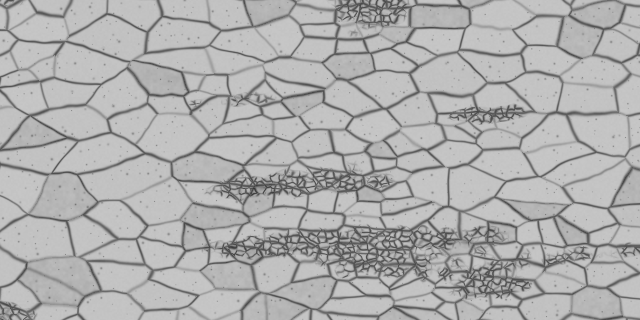
This texture is drawn by a WebGL 2 fragment shader. Its source:

```glsl
#version 300 es
precision highp float;

uniform vec2 u_resolution;
out vec4 fragColor;

vec2 hash22(vec2 p) {
    vec3 q = fract(p.xyx * vec3(0.1031, 0.1030, 0.0973));
    q += dot(q, q.yzx + 33.33);
    return fract((q.xx + q.yz) * q.zy);
}

float noise(vec2 p) {
    vec2 i = floor(p), f = fract(p);
    f = f * f * (3.0 - 2.0 * f);
    float low = mix(hash22(i).x, hash22(i + vec2(1, 0)).x, f.x);
    float high = mix(hash22(i + vec2(0, 1)).x, hash22(i + vec2(1, 1)).x, f.x);
    return mix(low, high, f.y);
}

vec2 warp(vec2 p, float frequency, float amount) {
    vec2 q = p * frequency;
    return p + amount * (vec2(noise(q + 17.3), noise(q + 71.9)) - 0.5);
}

// Flat, slightly tilted zones of fine recrystallised grains
float crowding(vec2 p) {
    return noise(vec2(p.x * 2.6, p.y * 11.0 - p.x * 0.7) + 40.0);
}

int seedCount(vec2 cell, vec2 scale, float splitLimit) {
    if (crowding((cell + 0.5) / scale) > splitLimit) return 4;
    return hash22(cell + 91.0).x < 0.1 ? 0 : 1;
}

vec2 seedPoint(vec2 cell, int k, int count) {
    vec2 jitter = 0.1 + 0.8 * hash22(cell + float(k) * 13.7 + 5.0);
    return count == 4 ? cell + 0.5 * (vec2(k % 2, k / 2) + jitter) : cell + jitter;
}

// x: boundary darkness, yz: grain identity
vec3 grains(vec2 p, vec2 scale, float lineWidth, float splitLimit) {
    vec2 q = p * scale, home = floor(q);
    vec2 nearest = vec2(0.0);
    float best = 1e6;
    for (int j = -2; j <= 2; j++)
    for (int i = -2; i <= 2; i++) {
        vec2 cell = home + vec2(i, j);
        int count = seedCount(cell, scale, splitLimit);
        for (int k = 0; k < count; k++) {
            vec2 s = seedPoint(cell, k, count);
            float d = dot(s - q, s - q);
            if (d < best) { best = d; nearest = s; }
        }
    }
    // Every bisector is a line with its own etching depth
    float ink = 0.0;
    for (int j = -2; j <= 2; j++)
    for (int i = -2; i <= 2; i++) {
        vec2 cell = home + vec2(i, j);
        int count = seedCount(cell, scale, splitLimit);
        for (int k = 0; k < count; k++) {
            vec2 s = seedPoint(cell, k, count);
            vec2 across = s - nearest;
            if (dot(across, across) < 1e-6) continue;
            vec2 n = normalize(across);
            float d = dot(0.5 * (s + nearest) - q, n) / length(n * scale);
            vec2 r = hash22((s + nearest) * 7.0);
            float depth = mix(0.35, 1.0, smoothstep(0.0, 0.45, r.x));
            float w = lineWidth * mix(0.75, 1.25, r.y);
            ink = max(ink, depth * exp(-d * d / (w * w)));
        }
    }
    return vec3(ink, nearest);
}

// Small round etch pits
float pits(vec2 p, float size, float share) {
    vec2 cell = floor(p / size);
    vec2 r = hash22(cell + 211.0);
    vec2 centre = 0.2 + 0.6 * hash22(cell + 347.0);
    float d = length(fract(p / size) - centre) * size;
    float radius = mix(0.0018, 0.0042, r.y * r.y);
    return step(r.x, share) * exp(-d * d / (radius * radius));
}

void main() {
    vec2 p = gl_FragCoord.xy / u_resolution.y;
    float pixel = 1.0 / u_resolution.y;
    vec2 bent = warp(warp(p, 9.0, 0.024), 34.0, 0.005);

    // Coarse grain network
    vec3 coarse = grains(bent, vec2(6.2, 10.8), length(vec2(0.0043, 0.4 * pixel)), 0.6);
    float ink = coarse.x * mix(0.8, 1.08, noise(p * 23.0));

    // Grain tone: a few grains are tinted and mottled
    vec2 tone = hash22(coarse.yz * 3.0);
    float tinted = smoothstep(0.84, 0.9, tone.x);
    float mottle = noise(p * 95.0) * 0.6 + noise(p * 45.0) * 0.4;
    float shade = 0.765 + 0.016 * (tone.y - 0.5);
    shade -= tinted * (0.025 + 0.06 * mottle);

    // Dark stringers of tiny particles
    float zone = crowding(p) + 0.16 * (noise(p * 28.0) - 0.5);
    float stringer = smoothstep(0.77, 0.85, zone);
    if (stringer > 0.0) {
        vec2 rough = warp(p, 60.0, 0.009);
        float fine = grains(rough, vec2(46.0, 58.0), length(vec2(0.0033, 0.4 * pixel)), 2.0).x;
        ink = max(ink, fine * stringer);
        shade -= 0.07 * stringer * mottle;
    }

    ink = max(ink, 0.55 * pits(p, 0.043, 0.5));
    ink = max(ink, 0.3 * pits(p + 3.7, 0.029, 0.35));

    float speckle = noise(p * 190.0) - 0.5;
    float grey = shade - 0.41 * ink + 0.016 * speckle;
    fragColor = vec4(vec3(clamp(grey, 0.0, 1.0)), 1.0);
}
```
